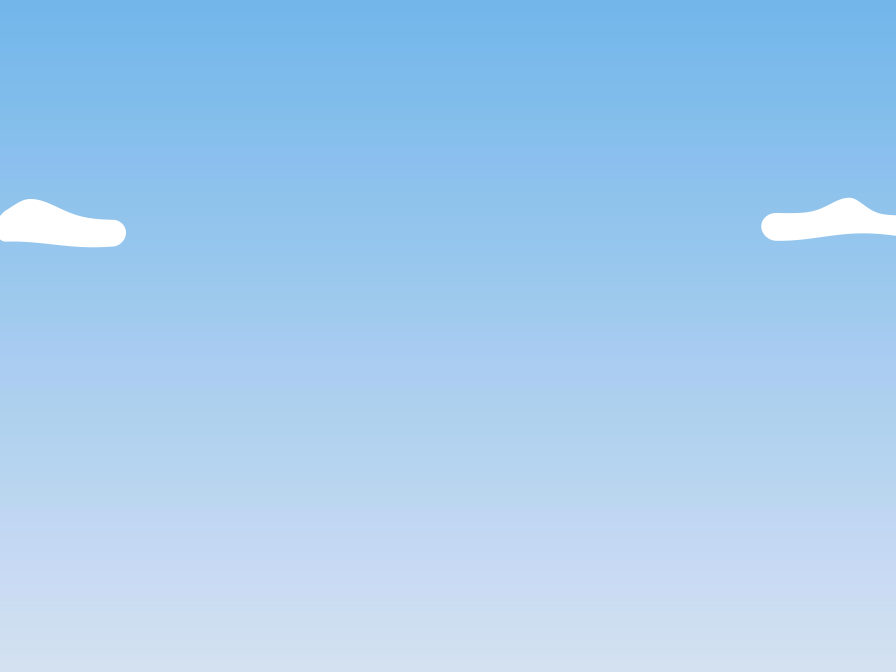
This background is drawn by a Shadertoy shader. Its source:

```glsl
// A calm daytime sky: a vertical blue gradient with faint violet bands,
// and two flat white clouds, one leaning in from each side edge.
// Each cloud is a rounded bar with a bell-shaped hump and a wavy underside.

const vec3 SKY_TOP = vec3(0.446, 0.714, 0.918);
const vec3 SKY_BOTTOM = vec3(0.832, 0.884, 0.945);
const vec3 CLOUD_WHITE = vec3(1.0);

// Violet bands, as depths below the top of the canvas
const vec3 BAND_TINT = vec3(0.011, -0.005, 0.014);
const int BAND_COUNT = 3;
const float BAND_FIRST = 0.216;
const float BAND_SPACING = 0.27;
const float BAND_WIDTH = 0.045;
const float BAND_SOFTNESS = 0.012;

const float PI = 3.14159;

// Lengths are in percent of the canvas height; x runs inward from a side edge
struct Cloud {
    vec2 tips;       // outer and inner end
    vec2 caps;       // length of the rounding at each end
    float top;       // height of the upper edge at x = 0
    float slope;     // tilt of the upper edge
    float humpX;
    float humpHeight;
    vec2 humpWidth;  // toward the edge, toward the centre
    float base;      // mean height of the underside
    float waveHeight;
    float wavePhase;
    float waveHalf;  // half a wavelength
};

const Cloud LEFT_CLOUD = Cloud(vec2(-0.69, 18.75), vec2(1.56, 1.91),
    67.26, 0.0, 4.51, 3.13, vec2(4.1, 5.73), 63.63, 0.43, 1.74, 12.15);
const Cloud RIGHT_CLOUD = Cloud(vec2(-6.0, 20.05), vec2(1.0, 2.26),
    67.95, 0.02, 6.93, 2.48, vec2(2.95, 4.0), 64.72, 0.556, 4.86, 12.5);

vec3 skyColor(float depth) {
    vec3 color = mix(SKY_TOP, SKY_BOTTOM, depth);
    for (int i = 0; i < BAND_COUNT; i++) {
        float start = BAND_FIRST + BAND_SPACING * float(i);
        float end = start + BAND_WIDTH * float(i + 1);
        float band = smoothstep(start - BAND_SOFTNESS, start + BAND_SOFTNESS, depth)
                   * (1.0 - smoothstep(end - BAND_SOFTNESS, end + BAND_SOFTNESS, depth));
        color += BAND_TINT * band;
    }
    return color;
}

float cloudCoverage(vec2 p, Cloud c) {
    // Upper and lower outlines
    float humpSide = p.x < c.humpX ? c.humpWidth.x : c.humpWidth.y;
    float fromHump = (p.x - c.humpX) / humpSide;
    float upper = c.top + c.slope * p.x + c.humpHeight * exp(-fromHump * fromHump);
    float lower = c.base + c.waveHeight * cos((p.x - c.wavePhase) * PI / c.waveHalf);

    // Elliptical ends: zero along the body, one at each tip
    float outerEnd = max(0.0, (c.tips.x + c.caps.x - p.x) / c.caps.x);
    float innerEnd = max(0.0, (p.x - c.tips.y + c.caps.y) / c.caps.y);
    float across = (2.0 * p.y - upper - lower) / (upper - lower);
    float inside = 1.0 - length(vec3(outerEnd, innerEnd, across));

    // Edge one pixel wide
    float pixel = length(vec2(dFdx(inside), dFdy(inside)));
    return clamp(0.5 + inside / max(pixel, 1e-5), 0.0, 1.0);
}

void mainImage(out vec4 fragColor, in vec2 fragCoord) {
    vec2 p = 100.0 * fragCoord / iResolution.y;
    float width = 100.0 * iResolution.x / iResolution.y;

    vec3 color = skyColor(1.0 - p.y / 100.0);
    float cloud = max(cloudCoverage(p, LEFT_CLOUD),
                      cloudCoverage(vec2(width - p.x, p.y), RIGHT_CLOUD));
    fragColor = vec4(mix(color, CLOUD_WHITE, cloud), 1.0);
}
```
